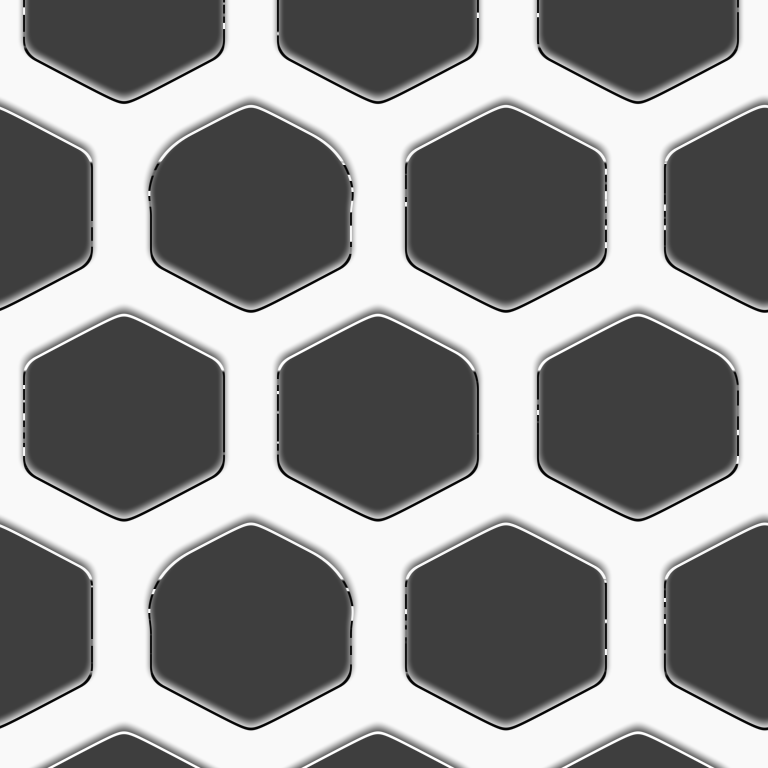
This pattern is drawn by a WebGL 2 fragment shader. Its source:

```glsl
#version 300 es
precision highp float;
// Staggered dark hexagons on white, embossed with soft halos and worn bright and black rims.

uniform vec2 u_resolution;
out vec4 fragColor;

vec2 hashGradient(vec2 cell) {
    float angle = 6.2832 * fract(sin(dot(cell, vec2(127.1, 311.7))) * 43758.5);
    return vec2(cos(angle), sin(angle));
}

float gradientNoise(vec2 p) {
    vec2 i = floor(p), f = fract(p);
    vec2 u = f * f * (3.0 - 2.0 * f);
    float a = dot(hashGradient(i), f);
    float b = dot(hashGradient(i + vec2(1, 0)), f - vec2(1, 0));
    float c = dot(hashGradient(i + vec2(0, 1)), f - vec2(0, 1));
    float d = dot(hashGradient(i + 1.0), f - 1.0);
    return mix(mix(a, b, u.x), mix(c, d, u.x), u.y);
}

float smoothMax(float a, float b, float k) {
    float h = max(k - abs(a - b), 0.0) / k;
    return max(a, b) + h * h * k * 0.25;
}

// Signed distance to a rounded hexagon; some columns have softer upper shoulders
float hexagon(vec2 p, float column) {
    float bulge = column == 2.0 ? 1.0 : 0.0;
    float rounding = 0.016;
    if (p.y > 0.0) {
        if (bulge > 0.5) rounding = 0.055;
        else if (p.x > 0.0 && (column == 3.0 || column == 5.0)) rounding = 0.03;
    }
    float side = abs(p.x) - 0.1302 - bulge * 0.0035 * smoothstep(-0.01, 0.03, p.y);
    float roof = (abs(p.y) + 0.53 * length(vec2(p.x, 0.0104)) - 0.139) / 1.132;
    return smoothMax(side, roof, rounding);
}

void main() {
    vec2 uv = gl_FragCoord.xy / u_resolution;
    float aa = 0.7 / min(u_resolution.x, u_resolution.y);
    float tone = 0.975;

    // Two interleaved rectangular lattices form the staggered rows
    for (int i = 0; i < 2; i++) {
        float parity = float(i);
        vec2 origin = vec2(-0.0104 + 0.1673 * parity, 1.0 - 0.2719 * (1.0 - parity));
        vec2 pitch = vec2(0.3346, 0.5438);
        vec2 cell = floor((uv - origin) / pitch + 0.5);
        float column = 2.0 * cell.x + parity;
        float phase = mod(column, 4.0);
        float jitter = phase > 0.5 ? 0.0066 - 0.002 * phase : 0.0;
        vec2 p = uv - origin - cell * pitch - vec2(jitter, 0.0);

        // The soft face sits slightly above the sharp rim
        float face = hexagon(p - vec2(0.0, 0.0065), column);
        tone = min(tone, mix(0.245, 0.975, smoothstep(-0.0091, 0.0091, face)));

        // Rim: white on top, black below, broken along the vertical sides
        float rim = abs(hexagon(p, column));
        float onSide = 1.0 - smoothstep(0.058, 0.066, abs(p.y));
        float wear = gradientNoise(vec2(p.y * 75.0, column * 3.37 + cell.y * 7.13 + sign(p.x) * 0.81));
        float fleck = smoothstep(0.27, 0.34, wear) * onSide;
        float rimTone = mix(0.02, 1.0, max(smoothstep(0.058, 0.063, p.y), fleck));
        float halfWidth = mix(0.0016, 0.0012, onSide);
        float opacity = 1.0 - 0.8 * onSide * smoothstep(0.25, 0.35, -wear);
        float coverage = 1.0 - smoothstep(halfWidth - aa, halfWidth + aa, rim);
        tone = mix(tone, rimTone, coverage * opacity);
    }
    fragColor = vec4(vec3(tone), 1.0);
}
```
